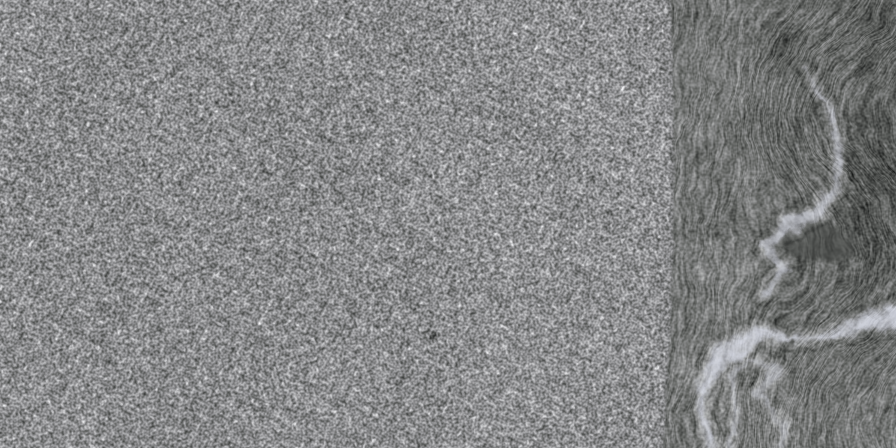
Write a Shadertoy shader that draws this texture.

```glsl
#define GRANITE_TONE 0.545
#define GRAIN_FINE 0.30
#define GRAIN_COARSE 0.23
#define GRAIN_SCALE 165.0
#define SLAB_TONE 0.43
#define STREAK_GAIN 0.20
#define STREAK_LEAN 0.13
#define VEIN_WOBBLE 0.022
#define VEIN_COLOR vec3(0.80, 0.81, 0.84)

const int KNOTS = 9;

// Vein paths: centre x, centre y, half width
const vec3 UPPER[KNOTS] = vec3[KNOTS](
    vec3(1.797, 0.844, 0.003), vec3(1.854, 0.753, 0.006), vec3(1.875, 0.661, 0.011),
    vec3(1.868, 0.583, 0.010), vec3(1.823, 0.526, 0.015), vec3(1.755, 0.495, 0.016),
    vec3(1.708, 0.448, 0.010), vec3(1.755, 0.401, 0.014), vec3(1.706, 0.344, 0.006));
const vec3 LOWER[KNOTS] = vec3[KNOTS](
    vec3(1.590, 0.000, 0.009), vec3(1.565, 0.090, 0.011), vec3(1.570, 0.150, 0.016),
    vec3(1.615, 0.206, 0.028), vec3(1.690, 0.255, 0.021), vec3(1.760, 0.243, 0.009),
    vec3(1.840, 0.250, 0.009), vec3(1.930, 0.280, 0.020), vec3(2.020, 0.295, 0.032));
const vec3 CURL[KNOTS] = vec3[KNOTS](
    vec3(1.630, 0.000, 0.006), vec3(1.645, 0.080, 0.007), vec3(1.630, 0.160, 0.008),
    vec3(1.670, 0.200, 0.004), vec3(1.735, 0.175, 0.010), vec3(1.690, 0.120, 0.011),
    vec3(1.720, 0.090, 0.006), vec3(1.750, 0.050, 0.008), vec3(1.740, 0.000, 0.007));

vec2 gradientAt(vec2 cell) {
    vec3 h = fract(cell.xyx * vec3(0.1031, 0.1030, 0.0973));
    h += dot(h, h.yzx + 33.33);
    float angle = 6.2832 * fract((h.x + h.y) * h.z);
    return vec2(cos(angle), sin(angle));
}

float gradientNoise(vec2 p) {
    vec2 i = floor(p), f = p - i;
    vec2 u = f * f * f * (f * (f * 6.0 - 15.0) + 10.0);
    vec2 e = vec2(0.0, 1.0);
    float low = mix(dot(gradientAt(i), f), dot(gradientAt(i + e.yx), f - e.yx), u.x);
    float high = mix(dot(gradientAt(i + e), f - e), dot(gradientAt(i + 1.0), f - 1.0), u.x);
    return mix(low, high, u.y);
}

float fbm(vec2 p) {
    float sum = 0.0, gain = 0.6;
    for (int i = 0; i < 4; i++) {
        sum += gain * gradientNoise(p);
        p = mat2(1.6, 1.2, -1.2, 1.6) * p + 7.3;
        gain *= 0.55;
    }
    return sum;
}

// Signed distance to a path of varying width
float veinDistance(vec2 p, vec3 path[KNOTS]) {
    float d = 10.0;
    for (int i = 0; i < KNOTS - 1; i++) {
        vec3 a = path[i], ab = path[i + 1] - a;
        float t = clamp(dot(p - a.xy, ab.xy) / dot(ab.xy, ab.xy), 0.0, 1.0);
        d = min(d, length(p - a.xy - ab.xy * t) - a.z - ab.z * t);
    }
    return d;
}

float blob(vec2 p, vec2 center, vec2 radius) {
    return 1.0 - smoothstep(0.6, 1.15, length((p - center) / radius));
}

vec3 granite(vec2 p) {
    vec2 q = mat2(0.88, 0.47, -0.47, 0.88) * p;
    float fine = gradientNoise(q * GRAIN_SCALE + 11.0);
    float coarse = gradientNoise(q * GRAIN_SCALE * 0.52 + 47.0);
    float v = GRANITE_TONE + GRAIN_FINE * fine + GRAIN_COARSE * coarse;
    v += 0.10 * gradientNoise(q * 30.0) + 0.05 * fbm(p * 4.0);
    v += 0.018 * smoothstep(0.5, 1.3, p.x) - 0.01;
    // Pale crystals and dark pits
    v += 0.16 * smoothstep(0.25, 0.55, gradientNoise(q * 75.0 + 90.0));
    v -= 0.20 * blob(p, vec2(0.967, 0.248), vec2(0.009, 0.014));
    v -= 0.14 * blob(p, vec2(0.826, 0.753), vec2(0.013, 0.006));
    return vec3(v);
}

vec3 slab(vec2 p) {
    vec2 warp = vec2(fbm(p * 6.0), fbm(p * 6.0 + 31.0));
    vec2 q = p + VEIN_WOBBLE * 2.0 * warp;
    float right = smoothstep(1.62, 1.82, p.x);

    // Leaning mineral streaks, bending further on the right
    float across = q.x - STREAK_LEAN * q.y + right * 0.09 * sin(q.y * 9.0 + 1.0);
    float streak = gradientNoise(vec2(across * 95.0, q.y * 16.0));
    streak += 0.8 * gradientNoise(vec2(across * 190.0, q.y * 48.0) + 17.0);
    float v = SLAB_TONE + 0.03 - 0.07 * right + STREAK_GAIN * streak;
    v += 0.13 * fbm(p * 9.0 + 5.0) + 0.14 * gradientNoise(p * 150.0 + 3.0);
    v += 0.06 * right * (1.0 - smoothstep(0.1, 0.3, p.y));

    // Dark pockets beside the veins
    v = mix(v, 0.29 + 0.08 * streak, 0.8 * blob(q, vec2(1.82, 0.457), vec2(0.095, 0.052)));
    v -= 0.06 * blob(q, vec2(1.94, 0.58), vec2(0.07, 0.20));
    v -= 0.05 * blob(q, vec2(1.74, 0.92), vec2(0.05, 0.09));

    // Pale veins with ragged edges and a cloudy rim
    vec2 r = p + VEIN_WOBBLE * vec2(fbm(p * 22.0), fbm(p * 22.0 + 13.0));
    float ragged = 0.010 * fbm(p * 45.0);
    float upper = veinDistance(r, UPPER) + ragged;
    float lower = veinDistance(r, LOWER) + ragged;
    float curl = veinDistance(r, CURL) + ragged;
    float near = min(min(upper, lower), curl);
    v += 0.10 * exp(-max(near, 0.0) * 38.0);
    v -= 0.09 * exp(-pow((near - 0.018) / 0.007, 2.0));
    float core = max(0.72 * smoothstep(0.005, -0.010, upper),
                     0.95 * smoothstep(0.006, -0.014, lower));
    core = max(core, 0.50 * smoothstep(0.005, -0.008, curl));
    core *= clamp(0.85 + 0.9 * fbm(p * 28.0 + 60.0), 0.0, 1.0);
    vec3 stone = v * vec3(0.995, 1.0, 0.985);
    return mix(stone, VEIN_COLOR + 0.12 * streak * 0.5, core);
}

void mainImage(out vec4 fragColor, in vec2 fragCoord) {
    vec2 p = fragCoord / iResolution.y;

    // Slightly bowed joint between the two stones
    float joint = 1.48 + 0.075 * p.y - 0.058 * p.y * p.y + 0.008 * fbm(p * 30.0);
    float side = smoothstep(-0.006, 0.006, p.x - joint);
    vec3 color = mix(granite(p), slab(p), side);
    color -= 0.04 * exp(-pow((p.x - joint) / 0.007, 2.0));

    // Cool highlights, faintly green shadows
    color += mix(vec3(-0.004, 0.003, 0.0), vec3(-0.002, 0.0, 0.008),
                 smoothstep(0.38, 0.55, color.g));
    fragColor = vec4(clamp(color, 0.0, 1.0), 1.0);
}
```
